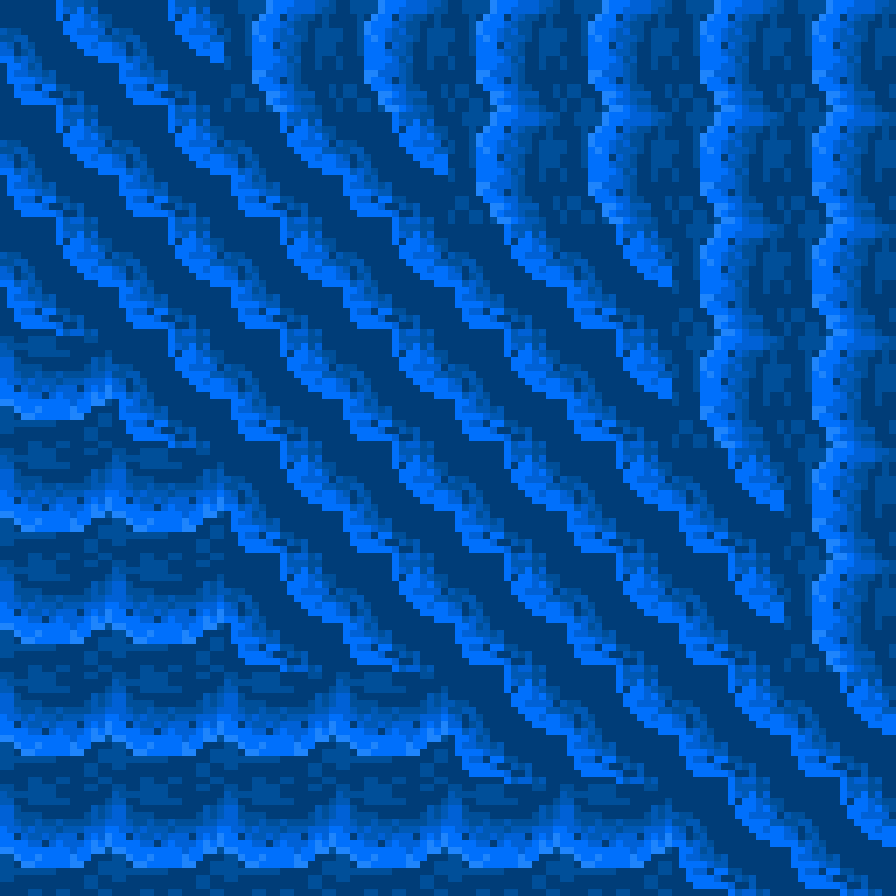
Give the GLSL for this pattern, as a three.js fragment shader.

```glsl
varying vec2 vUv;

#define CELLS 128.0
#define TILE 16.0
#define GRAIN 0.55
#define PIT_CHANCE 0.07
#define SPECKLE 0.34
#define CREST_REACH 7.0

const vec3 DEEP = vec3(0.00, 0.24, 0.47);
const vec3 DIM = vec3(0.00, 0.31, 0.60);
const vec3 SHADE = vec3(0.00, 0.35, 0.71);
const vec3 MID = vec3(0.00, 0.38, 0.84);
const vec3 BRIGHT = vec3(0.00, 0.44, 0.99);
const vec3 FOAM = vec3(0.12, 0.52, 0.99);

float hash(vec2 p) {
  vec3 q = fract(vec3(p.xyx) * 0.1031);
  q += dot(q, q.yzx + 33.33);
  return fract((q.x + q.y) * q.z);
}

// Lower edge of a diagonal wave: two scallops, column in 1..16
float waveBottom(float column) {
  if (column < 8.0) return min(10.0 + 2.0 * column, 15.0);
  float rest = (TILE - column) / 8.0;
  return floor(25.62 - 6.0 * rest * rest);
}

float wrapColumn(float column) {
  return mod(column - 1.0, TILE) + 1.0;
}

// Diagonal wave: bright lower left rim, grain fading to the upper right
vec3 diagonalWave(vec2 p) {
  float column = wrapColumn(p.x);
  float bottom = waveBottom(column);
  float top = floor(column + 3.0 + cos(column * 0.7854));
  float depth = mod(bottom - 1.0 - p.y, TILE);
  float leftDepth = mod(waveBottom(wrapColumn(p.x - 1.0)) - 1.0 - p.y, TILE);
  float thickness = bottom - top;

  if (depth > thickness - 0.5) return DEEP;
  if (depth < 0.5 || leftDepth > 11.5) return BRIGHT;
  if (hash(p + 71.0) < PIT_CHANCE) return DEEP;

  float fade = depth / thickness + (hash(p + 5.0) - 0.5) * GRAIN;
  if (fade < 0.29) return BRIGHT;
  if (fade < 0.50) return MID;
  if (fade < 0.72) return SHADE;
  if (fade < 0.98) return DIM;
  return DEEP;
}

// Straight swell: p.x runs across the crest, p.y along it
vec3 straightSwell(vec2 p) {
  float bend = (p.y - 7.0) / 7.5;
  float depth = p.x - 4.0 - floor(3.2 * bend * bend);
  float reach = CREST_REACH + 4.0 * exp(-0.6 * p.y);
  float grain = hash(p + 19.0);

  // Open water with short dashes, calmer in the trough
  if (depth < -0.5 || depth > reach - 0.5) {
    float dash = hash(vec2(p.x, floor(p.y * 0.5)) + 43.0);
    float calm = step(6.5, depth) * step(depth, 8.5) * step(3.5, p.y);
    return dash < SPECKLE * (1.0 - 0.65 * calm) ? DIM : DEEP;
  }

  // Foam along both shoulders of the crest
  if (depth < 1.5) {
    bool shoulder = p.y < 5.5 || p.y > 9.5;
    return shoulder && grain > 0.25 + 0.45 * depth ? FOAM : BRIGHT;
  }
  if (depth > 2.5 && depth < 4.5 && hash(p + 83.0) < PIT_CHANCE) return DEEP;

  float fade = depth / reach + (grain - 0.5) * GRAIN * 0.5;
  if (fade < 0.34) return BRIGHT;
  if (fade < 0.58) return MID;
  if (fade < 0.78) return SHADE;
  return DIM;
}

void main() {
  // Square cells grouped into tiles, counted from the top left
  vec2 cell = floor(vec2(vUv.x, 1.0 - vUv.y) * CELLS);
  vec2 tile = floor(cell / TILE);
  vec2 p = cell - tile * TILE;

  // Stepped borders between the three wave directions
  float row = tile.y;
  float uprightStart = min(2.0 + 2.0 * row, 5.0 + floor(row * 0.5));
  float levelEnd = max(min(row - 2.0, 2.0), 2.0 * row - 8.0);

  vec3 color;
  if (tile.x > uprightStart - 0.5) color = straightSwell(p);
  else if (tile.x < levelEnd - 0.5) color = straightSwell(vec2(TILE - 1.0 - p.y, p.x));
  else color = diagonalWave(p);

  gl_FragColor = vec4(color, 1.0);
}
```
